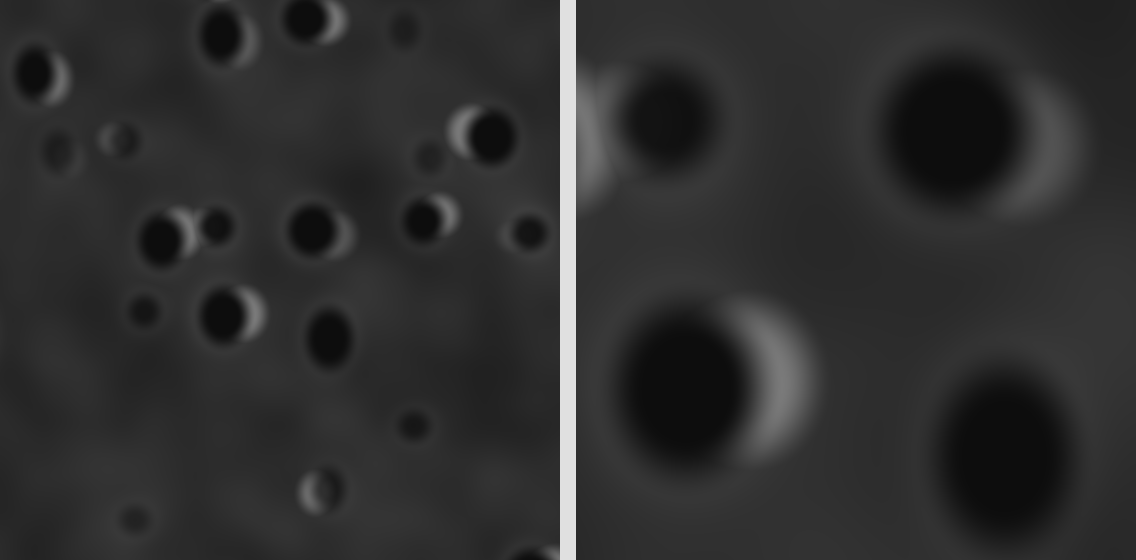
Left: the whole. Right: its middle third, enlarged.
This texture is drawn by a Shadertoy shader. Its source:

```glsl
// Soft dark pits with pale crescents, scattered over a smooth charcoal surface.

#define GRID 6.0            // cells across the canvas
#define PIT_CHANCE 0.60     // share of cells that hold a pit
#define RADIUS_MIN 0.026
#define RADIUS_MAX 0.052
#define EDGE 0.016          // half width of the pit's soft rim
#define BASE_GRAY 0.170
#define PIT_GRAY 0.052
#define GLOW 0.29           // brightness added by a full crescent
#define MOTTLE 0.068        // contrast of the surface noise
#define SEED 17.0

vec2 hash2(vec2 p)
{
    vec3 q = fract(vec3(p.xyx) * vec3(0.1031, 0.1030, 0.0973));
    q += dot(q, q.yzx + 33.33);
    return fract((q.xx + q.yz) * q.zy);
}

float gradientDot(vec2 cell, vec2 offset)
{
    float angle = 6.2832 * hash2(cell + 71.0).x;
    return dot(vec2(cos(angle), sin(angle)), offset);
}

float gradientNoise(vec2 p)
{
    vec2 i = floor(p), f = fract(p);
    vec2 u = f * f * f * (f * (f * 6.0 - 15.0) + 10.0);
    vec2 e = vec2(1.0, 0.0);
    float low = mix(gradientDot(i, f), gradientDot(i + e, f - e), u.x);
    float high = mix(gradientDot(i + e.yx, f - e.yx), gradientDot(i + 1.0, f - 1.0), u.x);
    return mix(low, high, u.y);
}

// Broad blotches, drawn out along the falling diagonal
float surface(vec2 p)
{
    vec2 diagonal = vec2(p.x - p.y, p.x + p.y) * 0.7071;
    return gradientNoise(diagonal * vec2(3.5, 6.0) + 20.0)
         + 0.5 * gradientNoise(p * 10.0 + 40.0);
}

// Approximate signed distance to an axis-aligned ellipse
float ellipse(vec2 p, vec2 radii)
{
    return (length(p / radii) - 1.0) * min(radii.x, radii.y);
}

// Returns pit darkness in x and crescent light in y
vec2 pits(vec2 p)
{
    vec2 home = floor(p * GRID);
    float dark = 0.0, light = 0.0;

    for (int y = -1; y <= 1; y++)
    for (int x = -1; x <= 1; x++)
    {
        vec2 cell = home + vec2(x, y);
        vec2 place = hash2(cell + SEED);
        vec2 form = hash2(cell + SEED + 130.0);
        vec2 shine = hash2(cell + SEED + 260.0);
        vec2 kind = hash2(cell + SEED + 390.0);
        if (kind.x > PIT_CHANCE) continue;

        float size = form.x * form.x;
        float radius = mix(RADIUS_MIN, RADIUS_MAX, size);
        vec2 radii = radius * vec2(1.0, mix(0.88, 1.4, form.y));
        vec2 d = p - (cell + mix(vec2(0.2), vec2(0.8), place)) / GRID;

        // Dark body, shallower when small
        float rim = ellipse(d, radii);
        float depth = mix(0.45, 1.0, smoothstep(0.0, 0.3, size + 0.15 * kind.y));
        dark = max(dark, depth * smoothstep(EDGE, -EDGE, rim));

        // Pale crescent, mostly on the right, over a faint halo
        float side = shine.x < 0.78 ? 1.0 : -1.0;
        vec2 shift = vec2(0.78 * side, 0.7 * (kind.y - 0.5)) * radii;
        float lobe = ellipse(d - shift, radii * vec2(0.95, 0.88));
        float strength = smoothstep(0.1, 0.75, shine.y + 0.3 * size);
        float halo = 0.16 * depth * exp(-rim * rim / (EDGE * EDGE * 2.0));
        light = max(light, max(halo, strength * smoothstep(EDGE, -EDGE, lobe)));
    }
    return vec2(dark, light);
}

void mainImage(out vec4 fragColor, in vec2 fragCoord)
{
    vec2 p = fragCoord / iResolution.y;
    vec2 pit = pits(p);
    float gray = BASE_GRAY + MOTTLE * surface(p) + GLOW * pit.y;
    gray = mix(gray, PIT_GRAY, pit.x);
    fragColor = vec4(vec3(gray), 1.0);
}
```
